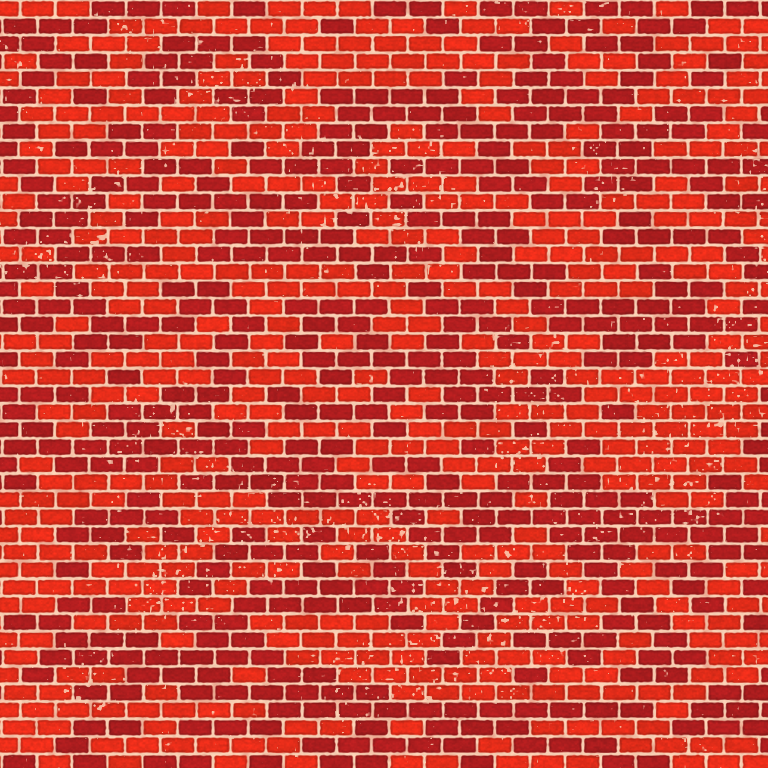
This texture is drawn by a three.js fragment shader. Its source:

```glsl
// Worn red brick wall in running bond with thin cream mortar joints.
// Each brick is a rounded-box distance with a wobbly edge; hashes choose its
// red, and value noise adds grain, a darker rim and clustered pale chips.
varying vec2 vUv;

#define BRICKS vec2(21.8, 43.8)   // repeats across and down
#define BOND_SHIFT 0.06           // sideways start of the bond, in bricks
#define JOINT 0.0036              // mortar width
#define CORNER 0.0026             // brick corner radius
#define SOFT 0.0013               // edge softness
#define WOBBLE 0.0013             // edge roughness
#define DARK_SHARE 0.49           // share of dark bricks
#define GRAIN 0.20                // contrast of the brick surface
#define CHIPS 0.85                // strength of the pale chips
#define BRIGHT_RED vec3(0.895, 0.175, 0.100)
#define DARK_RED vec3(0.685, 0.115, 0.120)
#define MORTAR vec3(0.985, 0.820, 0.710)

float hash(vec2 p) {
  return fract(sin(dot(p, vec2(127.1, 311.7))) * 43758.5453);
}

float noise(vec2 p) {
  vec2 i = floor(p);
  vec2 f = fract(p);
  f = f * f * (3.0 - 2.0 * f);
  return mix(mix(hash(i), hash(i + vec2(1.0, 0.0)), f.x),
             mix(hash(i + vec2(0.0, 1.0)), hash(i + vec2(1.0, 1.0)), f.x), f.y);
}

float roundBox(vec2 p, vec2 halfSize, float radius) {
  vec2 q = abs(p) - halfSize + radius;
  return length(max(q, 0.0)) + min(max(q.x, q.y), 0.0) - radius;
}

void main() {
  // Running bond, with rows counted from the top
  vec2 grid = vec2(vUv.x, 1.0 - vUv.y) * BRICKS;
  float row = floor(grid.y);
  grid.x += 0.5 * mod(row + 1.0, 2.0) - BOND_SHIFT;
  grid.x += 0.07 * (hash(vec2(row, 7.0)) - 0.5);
  vec2 id = floor(grid);
  vec2 local = (fract(grid) - 0.5) / BRICKS;

  // Brick outline, slightly different in size for each brick
  vec2 halfSize = 0.5 / BRICKS - 0.5 * JOINT;
  halfSize -= 0.0007 * (vec2(hash(id + 3.1), hash(id + 8.7)) - 0.5);
  float dist = roundBox(local, halfSize, CORNER);
  dist += WOBBLE * (noise(vUv * 230.0) - 0.5);
  float brick = 1.0 - smoothstep(-SOFT, SOFT, dist);

  // Brick colour: bright or dark red, small tone shift, grain and dark rim
  float dark = step(hash(id + 21.3), DARK_SHARE);
  vec3 red = mix(BRIGHT_RED, DARK_RED, dark);
  red *= 0.96 + 0.09 * hash(id + 41.9);
  float grain = 0.6 * noise(vUv * vec2(240.0, 340.0)) + 0.4 * noise(vUv * 480.0);
  red *= 1.0 + GRAIN * (grain - 0.5);
  red *= mix(1.0, 0.86, smoothstep(-0.0042, -0.0012, dist));

  // Pale chips, gathered in worn patches and on some bricks
  float patches = smoothstep(0.45, 0.85, noise(vUv * 9.0 + 4.0));
  float wear = 0.55 * patches + 0.35 * hash(id + 63.2) * (1.0 - 0.5 * dark);
  float speck = 0.65 * noise(vUv * 260.0 + 17.0) + 0.35 * noise(vUv * 130.0 + 5.0);
  float chip = smoothstep(0.0, 0.13, speck - 0.87 + 0.24 * wear);
  red = mix(red, MORTAR, CHIPS * chip);

  // Mortar, stained pink in places
  vec3 mortar = MORTAR * (0.96 + 0.06 * noise(vUv * 300.0 + 9.0));
  float stain = smoothstep(0.55, 0.95, noise(vUv * 75.0 + 31.0));
  mortar = mix(mortar, vec3(0.86, 0.50, 0.42), 0.45 * stain);

  gl_FragColor = vec4(mix(mortar, red, brick), 1.0);
}
```
